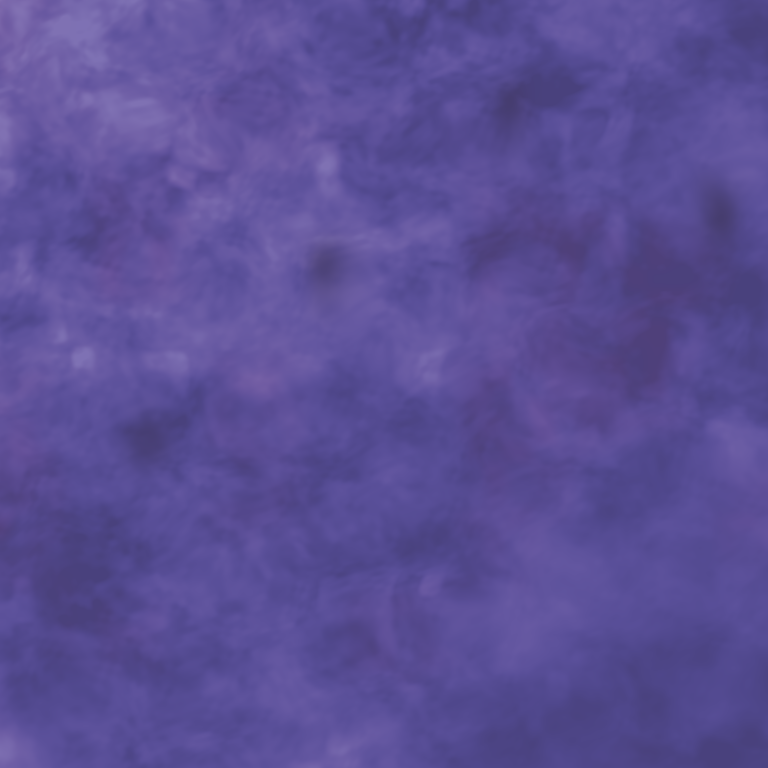
Write a WebGL 2 fragment shader that draws this texture.

```glsl
#version 300 es
precision highp float;
// Mottled violet wash: layered value noise sets a tone that runs through a
// six-step violet ramp, paler to the upper left and calmer to the lower right.
// Pale flecks, faint pink tints and a few soft dark blots lie on top.

uniform vec2 u_resolution;
out vec4 fragColor;

const vec3 DEEP    = vec3(0.285, 0.255, 0.490);
const vec3 INDIGO  = vec3(0.312, 0.280, 0.550);
const vec3 VIOLET  = vec3(0.350, 0.310, 0.600);
const vec3 LILAC   = vec3(0.390, 0.340, 0.630);
const vec3 MAUVE   = vec3(0.430, 0.372, 0.652);
const vec3 PALE    = vec3(0.480, 0.428, 0.692);
const vec3 BLOT    = vec3(0.260, 0.225, 0.400);
const vec3 PINK    = vec3(0.030, -0.006, -0.012);
const int OCTAVES = 6;
const int BLOTS = 4;

float hash(vec2 cell, float seed) {
  vec3 p = fract(vec3(cell.xyx + seed * 7.31) * vec3(0.1031, 0.1030, 0.0973));
  p += dot(p, p.yzx + 33.33);
  return fract((p.x + p.y) * p.z);
}

// Smooth value noise in -1..1
float noise(vec2 p, float seed) {
  vec2 i = floor(p);
  vec2 f = fract(p);
  f = f * f * f * (f * (f * 6.0 - 15.0) + 10.0);
  float low = mix(hash(i, seed), hash(i + vec2(1, 0), seed), f.x);
  float high = mix(hash(i + vec2(0, 1), seed), hash(i + vec2(1, 1), seed), f.x);
  return 2.0 * mix(low, high, f.y) - 1.0;
}

mat2 rotation(float angle) {
  float c = cos(angle), s = sin(angle);
  return mat2(c, s, -s, c);
}

// Octaves turned against each other; roughness scales the fine ones
float mottle(vec2 p, float roughness, float seed) {
  float sum = 0.0;
  float frequency = 3.0;
  float amplitude = 1.2;
  for (int k = 0; k < OCTAVES; k++) {
    float fine = smoothstep(1.0, 4.0, float(k));
    vec2 q = rotation(0.5 * sin(float(k) * 2.3)) * p * vec2(0.85, 1.1);
    sum += amplitude * mix(1.0, roughness, fine) * noise(q * frequency + 11.0, seed + float(k));
    frequency *= 2.03;
    amplitude *= k < 3 ? 0.88 : 0.68;
  }
  return sum;
}

vec3 violetRamp(float t) {
  vec3 c = mix(DEEP, INDIGO, clamp(t, 0.0, 1.0));
  c = mix(c, VIOLET, clamp(t - 1.0, 0.0, 1.0));
  c = mix(c, LILAC, clamp(t - 2.0, 0.0, 1.0));
  c = mix(c, MAUVE, clamp(t - 3.0, 0.0, 1.0));
  return mix(c, PALE, clamp(t - 4.0, 0.0, 1.3));
}

// Small bright flecks where two noise scales peak together
float flecks(vec2 p, float seed) {
  float patches = smoothstep(0.15, 0.8, noise(p * 9.0, seed));
  float grains = smoothstep(-0.1, 0.8, noise(p * 30.0, seed + 1.0));
  return patches * grains;
}

// Soft upright smudges, one per column and scattered in height
float blots(vec2 p, float seed) {
  float cover = 0.0;
  for (int k = 0; k < BLOTS; k++) {
    vec2 id = vec2(float(k), 5.0);
    vec2 centre = vec2((float(k) + 0.2 + 0.6 * hash(id, seed)) / float(BLOTS),
                       0.06 + 0.88 * hash(id, seed + 1.0));
    float size = mix(0.022, 0.034, hash(id, seed + 2.0));
    vec2 d = (p - centre) / (size * vec2(0.85, 1.2));
    float strength = mix(0.45, 0.85, hash(id, seed + 3.0));
    cover = max(cover, strength * exp(-dot(d, d)));
  }
  return cover;
}

void main() {
  vec2 uv = gl_FragCoord.xy / u_resolution;
  vec2 warp = vec2(noise(uv * 14.0, 31.0), noise(uv * 14.0, 32.0));
  vec2 p = uv + 0.012 * warp;

  // Tone: broad drift, mottling and flecks
  float drift = dot(uv - 0.5, vec2(-0.65, 0.85));
  float roughness = clamp(0.85 + 0.7 * drift + 0.25 * noise(uv * 4.0, 40.0), 0.35, 1.3);
  float tone = 2.05 + 0.9 * drift + mottle(p, roughness, 3.0);
  tone += 1.6 * roughness * flecks(p, 50.0);

  // Colour: ramp, pink tint, dark blots
  vec3 colour = violetRamp(tone);
  float tint = smoothstep(0.1, 0.9, noise(p * 6.0, 60.0)) * (0.6 + 0.4 * noise(p * 34.0, 61.0));
  colour += PINK * tint * (0.6 + roughness * 0.5);
  colour = mix(colour, BLOT, blots(p, 70.0));
  fragColor = vec4(colour, 1.0);
}
```
